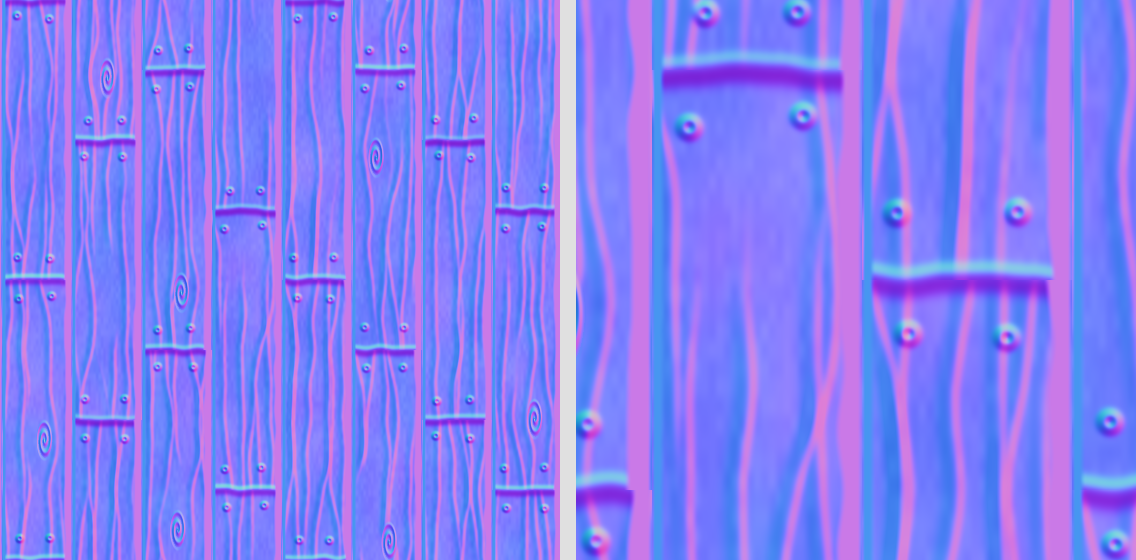
Left, the full canvas; right, a detail of the centre.
This texture map is drawn by a WebGL 1 fragment shader. Its source:

```glsl
precision highp float;
// Tangent-space normal map of nailed wooden planks: eight columns, two planks each,
// with staggered joints. Slopes of bevels, joints, nails, wavy grain and curled
// knots are summed per plank, then normalised and encoded as a colour.

#define COLUMNS 8.0
#define ROWS 2.0
#define SEAM_SHIFT 0.03
#define BEVEL_SLOPE 0.72
#define GRAIN_SLOPE 0.85
#define GRAIN_WIDTH 0.024
#define GRAIN_WANDER 0.26
#define KNOT_CHANCE 0.65
#define KNOT_SIZE vec2(0.105, 0.065)
#define NAIL_RADIUS 0.0062
#define JOINT_SLOPE 0.95
#define UNEVENNESS 0.34

uniform vec2 u_resolution;

float hash(vec2 p) {
  vec3 q = fract(p.xyx * 0.1031);
  q += dot(q, q.yzx + 33.33);
  return fract((q.x + q.y) * q.z);
}

float noise(vec2 p) {
  vec2 i = floor(p), f = fract(p);
  f = f * f * (3.0 - 2.0 * f);
  return mix(mix(hash(i), hash(i + vec2(1.0, 0.0)), f.x),
             mix(hash(i + vec2(0.0, 1.0)), hash(i + 1.0), f.x), f.y);
}

float bump(float d, float width) {
  return exp(-d * d / (width * width));
}

// Joint height of a column, in quarters of a plank
float stagger(float column) {
  if (column < 0.5) return 0.0;
  return column < 3.5 ? mod(column, 3.0) + 1.0 : mod(8.0 - column, 4.0);
}

// Curled knot: a spiral ridge in stretched plank coordinates
vec2 knotSlope(vec2 q) {
  float r = length(q);
  float turn = atan(q.y, q.x + 0.0001) / 6.28318;
  float d = (fract(r / 0.55 - turn) - 0.5) * 0.55;
  float ridge = 2.2 * d / 0.15 * bump(d, 0.15);
  float fade = 1.0 - smoothstep(0.9, 1.2, r);
  return q / max(r, 0.001) * vec2(1.0, 0.6) * ridge * fade;
}

// Wavy lines along the plank: steep on the right, gentle on the left
float grainSlope(vec2 p, vec2 knot, float hasKnot, float seed) {
  float slope = 0.0;
  for (int i = 0; i < 6; i++) {
    float id = seed + float(i) * 7.0;
    float x = (float(i) + 0.35 + 0.4 * hash(vec2(id, 3.0))) / 6.0;
    x += GRAIN_WANDER * (noise(vec2(p.y * 2.7, id)) - 0.5);
    x += 0.06 * (noise(vec2(p.y * 8.0, id + 2.0)) - 0.5);
    float away = x - knot.x;
    x += hasKnot * 0.13 * away / (abs(away) + 0.04)
       * bump(p.y - knot.y, 0.11) * bump(away, 0.3);
    float strength = smoothstep(0.12, 0.42, noise(vec2(p.y * 2.2, id + 4.0)));
    float d = p.x - x;
    slope += strength * (GRAIN_SLOPE * bump(d, GRAIN_WIDTH)
           - 0.4 * bump(d + 0.06, 0.042));
  }
  return clamp(slope, -0.5, 0.95);
}

// Two nails on each side of a joint: domed rim around a small pit
vec2 nailSlope(float u, float above, float seed) {
  vec2 slope = vec2(0.0);
  for (int i = 0; i < 4; i++) {
    float k = float(i);
    float right = mod(k, 2.0), upper = floor(k / 2.0);
    vec2 jitter = vec2(hash(vec2(seed, k)), hash(vec2(seed + 5.0, k))) - 0.5;
    vec2 centre = vec2(mix(0.21, 0.71, right), mix(-0.031, 0.037, upper));
    centre += jitter * vec2(0.09, 0.007);
    vec2 d = vec2((u - centre.x) / COLUMNS, above - centre.y);
    float r = length(d);
    float rim = bump(r - NAIL_RADIUS, 0.0028) - 0.75 * bump(r - 0.0022, 0.0018);
    slope += d / max(r, 0.0005) * rim * 0.85;
  }
  return slope;
}

void main() {
  vec2 uv = gl_FragCoord.xy / u_resolution;

  // Plank cell
  float across = uv.x * COLUMNS - SEAM_SHIFT;
  float column = mod(floor(across), COLUMNS);
  float along = uv.y * ROWS - stagger(column) / 4.0;
  vec2 p = vec2(fract(across), fract(along));
  float seed = 11.0 + column * 53.0 + mod(floor(along), ROWS) * 29.0;
  float jointSeed = 17.0 + column * 31.0 + mod(floor(along + 0.5), ROWS) * 13.0;
  float above = (p.y - step(0.5, p.y)) / ROWS;

  // Uneven surface
  vec2 slope = vec2(noise(vec2(p.x * 3.0 + seed, p.y * 5.0)) - 0.55,
                    0.5 * noise(vec2(p.x * 4.0, p.y * 9.0 + seed)) - 0.27) * UNEVENNESS;
  slope += 0.1 * (noise(vec2(p.x * 28.0 + seed, p.y * 45.0)) - 0.5);

  // Grain and knot
  vec2 knot = vec2(mix(0.3, 0.65, hash(vec2(seed, 1.0))), mix(0.2, 0.8, hash(vec2(seed, 2.0))));
  float hasKnot = step(hash(vec2(seed, 6.0)), KNOT_CHANCE);
  vec2 q = (p - knot) / KNOT_SIZE;
  float clearing = 1.0 - hasKnot * (1.0 - smoothstep(0.8, 1.25, length(q)));
  slope.x += grainSlope(p, knot, hasKnot, seed) * clearing;
  slope += hasKnot * knotSlope(q);

  // Nails
  slope += nailSlope(p.x, above, jointSeed);

  // Joint between plank ends
  float edge = above + 0.005 * (noise(vec2(p.x * 5.0, jointSeed)) - 0.5);
  float wear = hash(vec2(jointSeed, 9.0));
  float span = smoothstep(0.02, 0.05, p.x) * (1.0 - smoothstep(0.9, 0.96, p.x));
  slope *= 1.0 - 0.75 * span * bump(edge, 0.009);
  slope.y += JOINT_SLOPE * span * (mix(0.45, 1.1, wear) * bump(edge - 0.0055, 0.0042)
           - mix(1.15, 0.8, wear) * bump(edge + 0.0045, 0.0065));

  // Bevelled sides with a slightly ragged right edge
  float ragged = 0.035 * (noise(vec2(p.y * 14.0, seed)) - 0.5);
  float rightSide = smoothstep(0.875, 0.915, p.x + ragged) * (1.0 - smoothstep(0.975, 1.0, p.x));
  float leftSide = 1.0 - smoothstep(0.03, 0.065, p.x);
  slope = mix(slope, vec2(BEVEL_SLOPE, -0.06), rightSide);
  slope = mix(slope, vec2(-0.5, 0.2), leftSide * smoothstep(0.0, 0.015, p.x));

  gl_FragColor = vec4(normalize(vec3(slope, 1.0)) * 0.5 + 0.5, 1.0);
}
```
